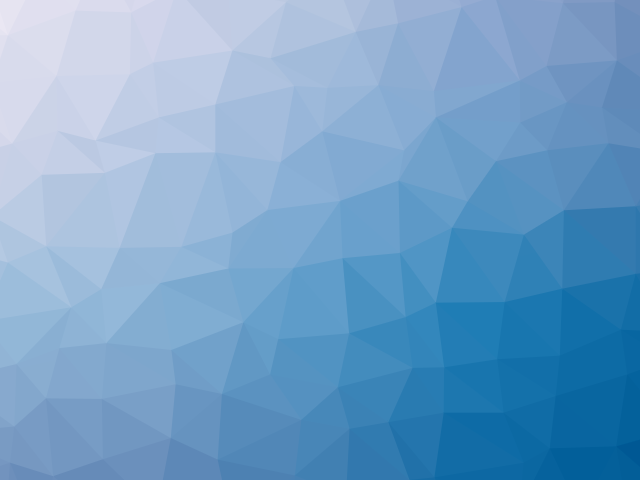
This background is drawn by a WebGL 1 fragment shader. Its source:

```glsl
precision highp float;

uniform vec2 u_resolution;

vec2 hash2(vec2 p) {
  vec3 q = fract(vec3(p.xyx) * vec3(0.1031, 0.1030, 0.0973));
  q += dot(q, q.yzx + 33.33);
  return fract((q.xx + q.yz) * q.zy);
}

float gradientDot(vec2 corner, vec2 p) {
  return dot(hash2(corner + 40.0) * 2.0 - 1.0, p - corner);
}

float gradientNoise(vec2 p) {
  vec2 i = floor(p), f = p - i;
  vec2 w = f * f * f * (f * (f * 6.0 - 15.0) + 10.0);
  float low = mix(gradientDot(i, p), gradientDot(i + vec2(1, 0), p), w.x);
  float high = mix(gradientDot(i + vec2(0, 1), p), gradientDot(i + 1.0, p), w.x);
  return mix(low, high, w.y);
}

// Five evenly spaced colours from left to right
vec3 ramp(float x, vec3 a, vec3 b, vec3 c, vec3 d, vec3 e) {
  vec4 t = clamp(x * 4.0 - vec4(0, 1, 2, 3), 0.0, 1.0);
  return mix(mix(mix(mix(a, b, t.x), c, t.y), d, t.z), e, t.w);
}

// Pale lilac at the upper left to deep blue at the lower right
vec3 backdrop(vec2 uv) {
  vec3 top = ramp(uv.x, vec3(0.91, 0.90, 0.95), vec3(0.83, 0.84, 0.92),
    vec3(0.70, 0.77, 0.87), vec3(0.57, 0.66, 0.82), vec3(0.46, 0.57, 0.74));
  vec3 upper = ramp(uv.x, vec3(0.81, 0.83, 0.91), vec3(0.69, 0.77, 0.88),
    vec3(0.55, 0.69, 0.84), vec3(0.42, 0.62, 0.79), vec3(0.34, 0.53, 0.72));
  vec3 lower = ramp(uv.x, vec3(0.60, 0.74, 0.86), vec3(0.53, 0.69, 0.83),
    vec3(0.34, 0.60, 0.78), vec3(0.12, 0.49, 0.71), vec3(0.04, 0.41, 0.64));
  vec3 bottom = ramp(uv.x, vec3(0.44, 0.57, 0.74), vec3(0.39, 0.54, 0.72),
    vec3(0.25, 0.49, 0.69), vec3(0.05, 0.41, 0.64), vec3(0.00, 0.36, 0.59));
  vec3 t = clamp((1.0 - uv.y) * 3.0 - vec3(0, 1, 2), 0.0, 1.0);
  return mix(mix(mix(top, upper, t.x), lower, t.y), bottom, t.z);
}

// Jittered mesh point on rows that climb gently to the right
vec2 meshPoint(vec2 id) {
  vec2 jitter = (hash2(id + 17.0) - 0.5) * 0.68;
  return id + vec2(0.0, 0.15 * id.x) + jitter;
}

float insideEdge(vec2 p, vec2 a, vec2 b) {
  vec2 e = b - a, q = p - a;
  return (e.x * q.y - e.y * q.x) / length(e);
}

// Flat facet colour in rgb, weighted by its smooth coverage in alpha
vec4 facet(vec2 p, vec2 a, vec2 b, vec2 c, vec2 meshSize) {
  float inside = min(insideEdge(p, a, b), min(insideEdge(p, b, c), insideEdge(p, c, a)));
  float coverage = clamp(inside * u_resolution.y / meshSize.y + 0.5, 0.0, 1.0);
  vec2 center = (a + b + c) / 3.0;
  vec3 color = backdrop(clamp(center / meshSize, 0.0, 1.0));
  color += gradientNoise(center * 1.7) * vec3(0.05, 0.035, 0.025);
  return vec4(color, 1.0) * coverage;
}

void main() {
  vec2 meshSize = 8.5 * vec2(u_resolution.x / u_resolution.y, 1.0);
  vec2 p = gl_FragCoord.xy / u_resolution * meshSize;
  vec2 cell = floor(vec2(p.x, p.y - 0.15 * p.x));
  vec4 sum = vec4(backdrop(p / meshSize), 1.0) * 0.001;

  // Split each nearby quad along its shorter diagonal
  for (int j = -1; j <= 1; j++) {
    for (int i = -1; i <= 1; i++) {
      vec2 id = cell + vec2(float(i), float(j));
      vec2 a = meshPoint(id);
      vec2 b = meshPoint(id + vec2(1, 0));
      vec2 c = meshPoint(id + vec2(1, 1));
      vec2 d = meshPoint(id + vec2(0, 1));
      if (distance(a, c) < distance(b, d)) {
        sum += facet(p, a, b, c, meshSize) + facet(p, a, c, d, meshSize);
      } else {
        sum += facet(p, a, b, d, meshSize) + facet(p, b, c, d, meshSize);
      }
    }
  }
  gl_FragColor = vec4(sum.rgb / sum.a, 1.0);
}
```
